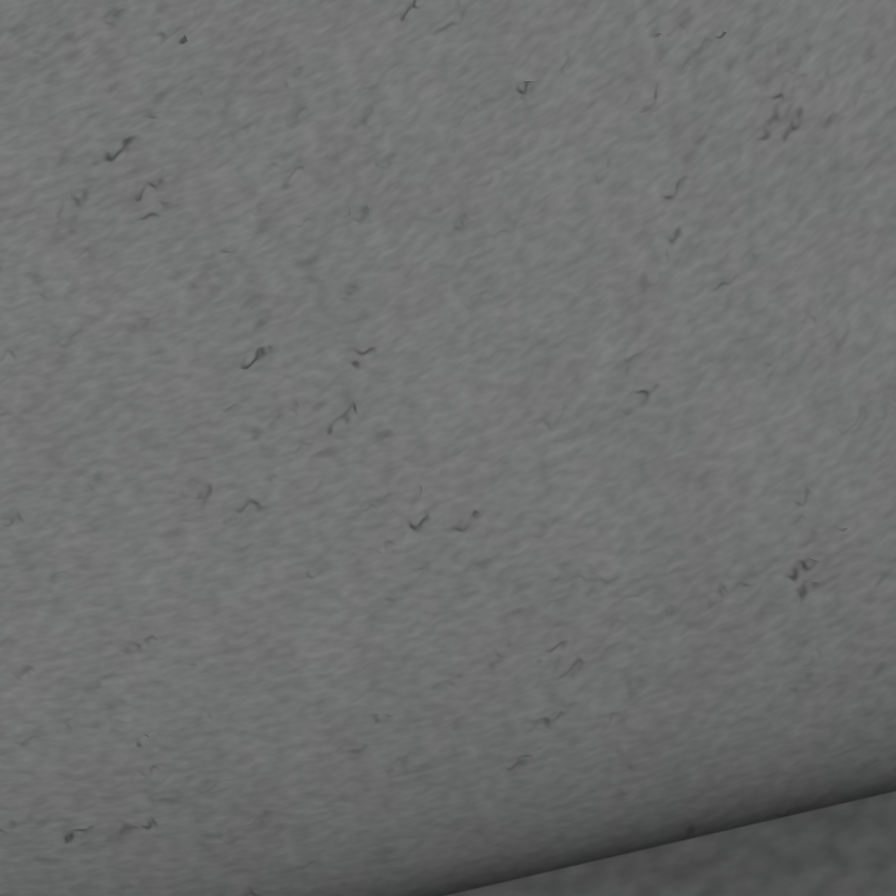
This texture is drawn by a Shadertoy shader. Its source:

```glsl
// Draws a soft grey, finely streaked surface with dark flecks, curving into a shadowed crease.
#define SURFACE_GREY 0.457
#define PANEL_GREY 0.29
#define CREASE_START 0.495
#define CREASE_SLOPE 0.232
#define GRAIN_SCALE vec2(46.0, 112.0)
#define GRAIN_CONTRAST 0.042
#define MOTTLE_CONTRAST 0.028
#define FLECK_DEPTH 0.17

vec2 hash2(vec2 p) {
    vec3 q = fract(vec3(p.xyx) * vec3(0.1031, 0.1030, 0.0973));
    q += dot(q, q.yzx + 33.33);
    return fract((q.xx + q.yz) * q.zy);
}

float cornerSlope(vec2 cell, vec2 offset) {
    float angle = 6.2832 * hash2(cell).x;
    return dot(vec2(cos(angle), sin(angle)), offset);
}

// Gradient noise, centred on zero
float noise(vec2 p) {
    vec2 i = floor(p), f = fract(p);
    vec2 u = f * f * f * (f * (f * 6.0 - 15.0) + 10.0);
    vec2 e = vec2(1.0, 0.0);
    return mix(mix(cornerSlope(i, f), cornerSlope(i + e, f - e), u.x),
               mix(cornerSlope(i + e.yx, f - e.yx), cornerSlope(i + 1.0, f - 1.0), u.x), u.y);
}

// Scattered soft ellipses, few of them strong
float flecks(vec2 p, float density) {
    vec2 cell = floor(p);
    float dark = 0.0;
    for (int y = -1; y <= 1; y++) {
        for (int x = -1; x <= 1; x++) {
            vec2 id = cell + vec2(x, y);
            vec2 place = hash2(id + 71.0);
            vec2 kind = hash2(id + 193.0);
            vec2 size = mix(vec2(0.16, 0.13), vec2(0.34, 0.26), hash2(id + 311.0));
            vec2 r = (p - id - place) / size;
            float strength = step(kind.x, density) * (0.18 + 0.82 * pow(kind.y, 5.0));
            dark = max(dark, strength * exp(-dot(r, r)));
        }
    }
    return dark;
}

void mainImage(out vec4 fragColor, in vec2 fragCoord) {
    vec2 uv = fragCoord / iResolution.xy;
    float crease = (uv.y - CREASE_SLOPE * (uv.x - CREASE_START)) / length(vec2(1.0, CREASE_SLOPE));
    float depth = max(crease, 0.0);

    // Streak coordinates: steeper to the upper right, compressed near the crease
    vec2 flow = vec2(uv.x + 0.3 * uv.y,
                     uv.y - uv.x * (0.08 + 0.08 * uv.x + 0.32 * uv.y));
    flow.y -= 0.08 * exp(-depth / 0.2);
    flow += 0.003 * vec2(noise(uv * 32.0), noise(uv * 32.0 + 57.0));

    // Fine grain and broad mottling
    float grain = noise(flow * GRAIN_SCALE + 11.0)
                + 0.55 * noise(flow * GRAIN_SCALE * 1.9 + 37.0);
    float mottle = noise(uv * 7.0 + 5.0) * 0.5
                 + noise(flow * vec2(17.0, 30.0) + 83.0) * 0.6;

    // Flecks gather in loose clusters
    float cluster = smoothstep(-0.35, 0.5, noise(uv * 5.0 + 23.0));
    float fleck = flecks(flow * vec2(22.0, 44.0) + 0.8 * noise(flow * 60.0), 0.07 + 0.3 * cluster);
    float smudge = smoothstep(0.22, 0.6, noise(flow * vec2(26.0, 55.0) + 141.0)) * cluster;

    // Surface falling into shadow
    float shadow = 0.16 * exp(-depth / 0.022) + 0.135 * exp(-depth / 0.14);
    float surface = SURFACE_GREY - shadow;
    float light = surface / SURFACE_GREY;
    surface += light * (GRAIN_CONTRAST * grain + MOTTLE_CONTRAST * mottle
                        - FLECK_DEPTH * fleck - 0.045 * smudge);

    // Lower panel beyond the crease
    float panel = PANEL_GREY + 0.35 * max(-crease, 0.0)
                + 0.02 * grain + 0.05 * noise(flow * vec2(30.0, 50.0) + 9.0);

    float edge = max(0.0016, 0.8 / iResolution.y);
    float grey = mix(panel, surface, smoothstep(-edge, edge, crease));
    vec3 tint = vec3(-0.002, 0.002, 0.0) * (1.0 + 2.0 * noise(uv * 12.0 + 61.0));
    fragColor = vec4(clamp(vec3(grey) + tint, 0.0, 1.0), 1.0);
}
```
